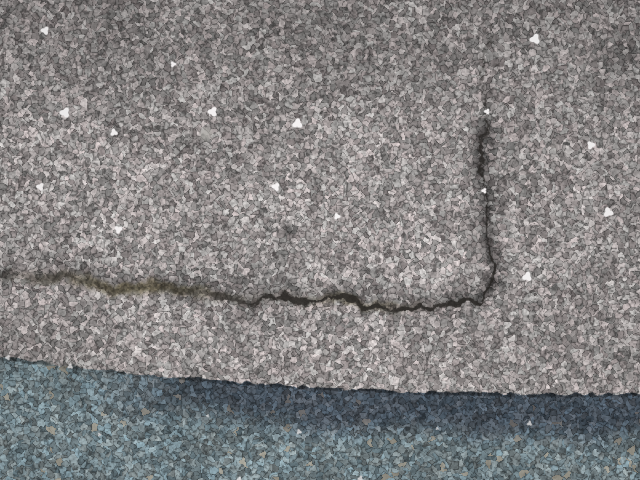
This texture is drawn by a Shadertoy shader. Its source:

```glsl
// Weathered asphalt with an L-shaped crack, pale chips and a teal strip below.
// Cellular noise makes the aggregate; a noise-bent polyline makes the crack;
// soft masks add grime, moss and the dark sealed seam. Canvas height = 1.

const int CRACK_POINTS = 20;
const vec2 CRACK[CRACK_POINTS] = vec2[](
    vec2(-.02, .43), vec2(.17, .419), vec2(.23, .396), vec2(.34, .402),
    vec2(.43, .385), vec2(.51, .369), vec2(.59, .389), vec2(.64, .364),
    vec2(.71, .380), vec2(.76, .362), vec2(.84, .352), vec2(.93, .368),
    vec2(1.0, .371), vec2(1.03, .418), vec2(1.017, .50), vec2(1.018, .58),
    vec2(1.0, .655), vec2(1.011, .74), vec2(1.006, .83), vec2(1.02, .95));

float hash12(vec2 p) {
    vec3 q = fract(vec3(p.xyx) * .1031);
    q += dot(q, q.yzx + 33.33);
    return fract((q.x + q.y) * q.z);
}
vec2 hash22(vec2 p) { return vec2(hash12(p + 17.3), hash12(p + 91.7)); }

float valueNoise(vec2 p) {
    vec2 cell = floor(p), f = fract(p);
    f = f * f * (3. - 2. * f);
    return mix(mix(hash12(cell), hash12(cell + vec2(1, 0)), f.x),
               mix(hash12(cell + vec2(0, 1)), hash12(cell + 1.), f.x), f.y);
}
float fbm(vec2 p) {
    float sum = 0., weight = .533;
    for (int i = 0; i < 4; i++, weight *= .5) {
        sum += weight * valueNoise(p);
        p = p * 2.03 + 11.7;
    }
    return sum;
}
// Soft elliptical spot, 1 at its centre
float spot(vec2 p, vec2 centre, vec2 radius) {
    vec2 d = (p - centre) / radius;
    return exp(-dot(d, d));
}
// x: gap between the two nearest cells, yz: random values of the stone
vec3 stones(vec2 p) {
    vec2 cell = floor(p), id = cell;
    float nearest = 9., second = 9.;
    for (int k = 0; k < 9; k++) {
        vec2 c = cell + vec2(k % 3 - 1, k / 3 - 1);
        float d = length(c + hash22(c) - p);
        second = min(second, max(d, nearest));
        if (d < nearest) { nearest = d; id = c; }
    }
    return vec3(second - nearest, hash22(id + 205.));
}
// x: distance, y: position along the crack 0..1, z: height above it
vec3 crackField(vec2 p) {
    vec3 best = vec3(9., 0., 0.);
    for (int i = 0; i < CRACK_POINTS - 1; i++) {
        vec2 a = CRACK[i], ab = CRACK[i + 1] - a;
        float t = clamp(dot(p - a, ab) / dot(ab, ab), 0., 1.);
        vec2 away = p - a - ab * t;
        float d = length(away);
        if (d < best.x) best = vec3(d, (float(i) + t) / float(CRACK_POINTS - 1), away.y);
    }
    return best;
}
// Sparse irregular chips, one candidate per grid cell
float chips(vec2 p, float size, float share, float maxRadius, float px) {
    vec2 cell = floor(p / size), r = hash22(cell + 43.);
    vec2 d = p - (cell + .15 + .7 * r) * size;
    float radius = maxRadius * mix(.5, 1., r.x) * (1. + .25 * sin(3. * atan(d.y, d.x) + 6. * r.y));
    return step(hash12(cell + 7.), share) * smoothstep(px, -px, length(d) - radius);
}
// Stones in a rough binder, tinted between two colours
vec3 paving(vec3 stone, float grain, float low, float high, vec3 tintA, vec3 tintB) {
    float face = smoothstep(0., .4, stone.x + .5 * (grain - .4));
    float tone = mix(low, high, stone.y) * mix(.72, 1., face);
    return tone * (.8 + .4 * grain) * mix(tintA, tintB, stone.z);
}

void mainImage(out vec4 fragColor, in vec2 fragCoord) {
    float px = 1. / iResolution.y;
    vec2 p = fragCoord * px;
    float rough = fbm(p * 60.);
    float grain = .5 * (valueNoise(p * 300.) + valueNoise(p * 170. + 9.));
    float mottle = fbm(p * 7. + 3.);
    vec2 warp = vec2(valueNoise(p * 130.), valueNoise(p * 130. + 40.));
    vec3 stone = stones(p * 92. + .9 * warp);

    // Two surfaces
    float seam = p.y - (.255 - .13 * p.x + .055 * p.x * p.x) - .014 * (rough - .5);
    vec2 bend = vec2(fbm(p * 38. + 8.), fbm(p * 38. + 61.)) - .5;
    vec3 crack = crackField(p + .03 * bend);
    float level = 1. - smoothstep(.62, .69, crack.y);
    vec3 road = paving(stone, grain, .47, .75, vec3(1.04, .985, .98), vec3(1.01, 1., .99));
    road *= (.9 + .2 * mottle) * (1. - .14 * smoothstep(.6, 1., p.y));
    vec3 teal = paving(stone, grain, .40, .63, vec3(.85, 1., 1.06), vec3(.95, 1.02, 1.03));
    teal = mix(teal, vec3(.66, .62, .55), .6 * step(.97, stone.z)) * (.88 + .24 * mottle);
    float sealed = smoothstep(-.12, -.04, seam + .08 * (mottle - .5)) * smoothstep(.1, .5, p.x);
    teal *= mix(vec3(1), vec3(.63, .63, .68), sealed);

    // Stain and worn patches
    road *= 1. - .5 * spot(p, vec2(.602, .523), vec2(.012));
    float worn = spot(p, vec2(.429, .72), vec2(.016)) + .5 * spot(p, vec2(1.155, .695), vec2(.018));
    road = mix(road, vec3(.67, .66, .64), .8 * smoothstep(.25, .6, worn) * min(worn, 1.));

    // Crack: broad grime, moss, then a broken open core
    float above = mix(.35, 1., smoothstep(-.01, .015, crack.z));
    float fade = 1. - smoothstep(.82, 1., crack.y);
    road *= 1. - .5 * exp(-crack.x / .02) * mix(1., above, level) * fade * (.4 + 1.2 * rough);
    float moss = spot(p, vec2(.27, .40), vec2(.2, .04)) + .7 * spot(p, vec2(.75, .375), vec2(.1, .03));
    road = mix(road, vec3(.36, .33, .24) * (.6 + .8 * grain),
        .7 * min(moss, 1.) * smoothstep(.02, .003, crack.x + .01 * (rough - .5)));
    float open = smoothstep(.18, .32, crack.y) * fade;
    float width = mix(.0022, .0065, level) * clamp(3.2 * fbm(p * 26.) - .8, .1, 1.5);
    float core = smoothstep(width + .003, width - .002, crack.x + .004 * (grain - .5));
    road = mix(road, vec3(.16, .15, .14), core * mix(.3, .85, open));

    // Join, seam shadow and chips
    vec3 colour = mix(teal, road, smoothstep(-.0015, .0015, seam));
    colour *= 1. - .4 * smoothstep(.006, .001, abs(seam + .003)) * smoothstep(.3, .6, rough);
    float upper = max(smoothstep(.42, .45, p.y), step(1.08, p.x) * step(.2, p.y));
    float chip = chips(p, .163, .65, .0095, px) * upper;
    chip = max(chip, .75 * chips(p + .31, .12, .35, .005, px) * step(p.y, .3));
    colour = mix(colour, vec3(.93, .92, .92), chip);
    vec2 centred = p - vec2(.667, .48);
    fragColor = vec4(clamp(colour * (1.04 - .12 * dot(centred, centred)), 0., 1.), 1.);
}
```
